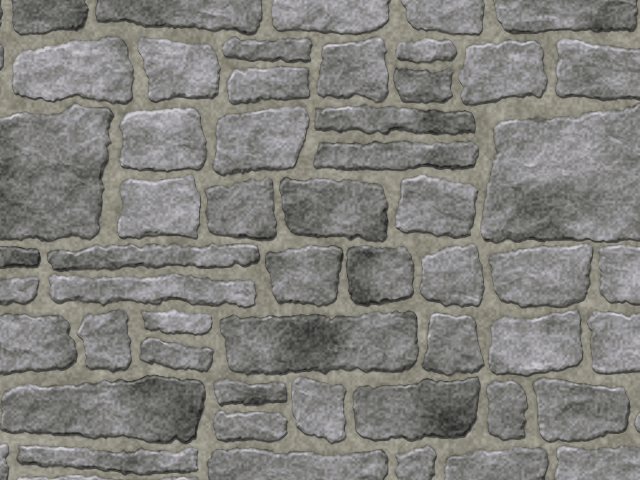
This texture is drawn by a WebGL 1 fragment shader. Its source:

```glsl
precision highp float;
uniform vec2 u_resolution;

float hash(vec2 p) {
  vec3 q = fract(p.xyx * 0.1031);
  q += dot(q, q.yzx + 33.33);
  return fract((q.x + q.y) * q.z);
}

float noise(vec2 p) {
  vec2 i = floor(p), f = fract(p);
  f = f * f * (3.0 - 2.0 * f);
  return mix(mix(hash(i), hash(i + vec2(1, 0)), f.x),
             mix(hash(i + vec2(0, 1)), hash(i + vec2(1, 1)), f.x), f.y);
}

// Height of a split rock face: broad chipped ridges, then rough grain
float rock(vec2 p) {
  float height = 0.0, amp = 0.5;
  p = p * vec2(9.0, 11.0) + 0.25 * noise(p * 30.0);
  for (int i = 0; i < 5; i++) {
    float n = noise(p);
    height += amp * (i < 2 ? 1.0 - abs(2.0 * n - 1.0) : 1.7 * n);
    p = mat2(1.9, 0.8, -0.8, 1.9) * p + 7.3;
    amp *= 0.5;
  }
  return height;
}

// A big block covers two columns of two courses
bool isBig(float pair, float band) {
  return hash(vec2(pair + 31.0, band * 5.0 + 3.0)) < 0.13;
}

float joint(float i, float row) {
  float pair = floor(i * 0.5), band = floor(row * 0.5);
  bool shared = isBig(pair, band) || isBig(pair - 1.0, band);
  if (mod(i, 2.0) < 0.5 && shared) row = band * 2.0;
  return i + 0.56 * (hash(vec2(i + 11.0, row * 3.0 + 7.0)) - 0.5);
}

// Distance to the stone of this cell, and its random id
vec2 stone(vec2 p) {
  p.y += 0.016 * (noise(p * 3.5) - 0.5);
  p += 0.014 * (vec2(noise(p * 19.0), noise(p * 19.0 + 40.0)) - 0.5);
  p += 0.009 * (vec2(noise(p * 55.0), noise(p * 55.0 + 90.0)) - 0.5);
  p += 0.004 * (vec2(noise(p * 130.0), noise(p * 130.0 + 60.0)) - 0.5);

  vec2 scale = vec2(5.4, 7.1);
  vec2 s = p * scale + vec2(0.0, 0.44);
  float row = floor(s.y), band = floor(row * 0.5);
  s.x += 9.0 * hash(vec2(band, 17.0));

  float col = floor(s.x);
  if (s.x < joint(col, row)) col -= 1.0;
  else if (s.x > joint(col + 1.0, row)) col += 1.0;

  float pair = floor(col * 0.5);
  bool big = isBig(pair, band);
  bool wide = big || hash(vec2(pair + 5.0, row + 61.0)) < 0.2;
  float first = wide ? pair * 2.0 : col;
  vec2 lo = vec2(joint(first, row), row);
  vec2 hi = vec2(joint(first + (wide ? 2.0 : 1.0), row), row + 1.0);
  if (big) {
    lo.y = band * 2.0;
    hi.y = lo.y + 2.0;
  } else if (hash(vec2(first, row + 83.0)) < (wide ? 0.4 : 0.07)) {
    float cut = row + mix(0.4, 0.6, hash(vec2(first + 3.0, row)));
    if (s.y < cut) hi.y = cut; else lo.y = cut;
  }

  // Rounded box with a random slant on each side
  float id = hash(vec2(first + 2.0, floor(lo.y * 13.0) + 19.0));
  vec2 q = (s - 0.5 * (lo + hi)) / scale;
  vec2 halfSize = 0.5 * (hi - lo) / scale - mix(0.006, 0.011, id);
  vec2 side = smoothstep(-0.02, 0.02, q);
  vec2 slant = mix(vec2(hash(vec2(id * 91.0, 2.0)), hash(vec2(id * 57.0, 7.0))),
                   vec2(hash(vec2(id * 91.0, 4.0)), hash(vec2(id * 57.0, 9.0))), side) - 0.5;
  slant *= min(halfSize.x, halfSize.y) * 0.4 / halfSize.yx;
  float radius = min(0.02, 0.5 * min(halfSize.x, halfSize.y));
  vec2 d = abs(q) - halfSize + slant * q.yx + abs(slant) * halfSize.yx * 0.5 + radius;
  return vec2(length(max(d, 0.0)) + min(max(d.x, d.y), 0.0) - radius, id);
}

void main() {
  vec2 p = gl_FragCoord.xy / u_resolution.y;
  vec2 toLight = vec2(-0.0015, 0.004);
  vec2 here = stone(p), above = stone(p + toLight);
  float d = here.x, id = here.y;
  vec2 faceP = p + id * 37.0;
  float grain = noise(p * 190.0) - 0.5;

  // Stone face, lit from above, with a thin broken rim
  float relief = rock(faceP) - rock(faceP + toLight);
  float bevel = smoothstep(0.0, 0.008, -d) - smoothstep(0.0, 0.008, -above.x);
  float tone = mix(0.45, 0.595, fract(id * 7.31));
  tone += 0.14 * (noise(faceP * 11.0) - 0.5) + 0.09 * (noise(faceP * 38.0) - 0.5);
  tone -= 0.1 * smoothstep(0.55, 0.85, noise(faceP * 7.0 + 20.0));
  tone += 0.95 * relief + 0.16 * grain;
  tone += bevel * mix(0.0, 0.35, noise(p * 32.0));
  tone -= 0.12 * exp(-abs(d) / 0.0018);
  vec3 warmGray = vec3(1.0, 1.0, 0.965), coolGray = vec3(1.0, 0.99, 1.015);
  vec3 face = clamp(tone, 0.14, 0.8) * mix(warmGray, coolGray, smoothstep(0.4, 0.65, tone));

  // Sandy mortar with a thin shadow under each stone
  vec3 mortar = vec3(0.575, 0.562, 0.515);
  mortar += 0.08 * (noise(p * 24.0) - 0.5) + 0.09 * (noise(p * 85.0) - 0.5) + 0.11 * grain;
  mortar *= 1.0 - 0.5 * smoothstep(0.002, -0.002, above.x);
  mortar *= 1.0 - 0.15 * exp(-max(d, 0.0) / 0.003);

  gl_FragColor = vec4(mix(face, mortar, smoothstep(-0.0015, 0.0015, d)), 1.0);
}
```
